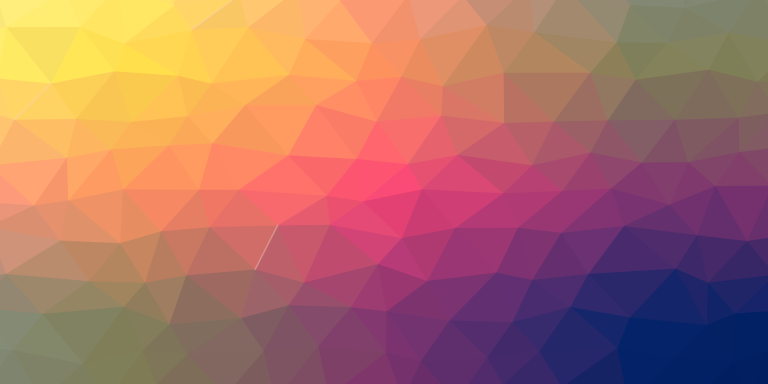
This background is drawn by a Shadertoy shader. Its source:

```glsl
// Low-poly mesh of jittered triangles shaded from yellow through pink to navy.
#define CELL vec2(0.152, 0.104)
#define ORIGIN vec2(-0.02, -0.028)
#define JITTER vec2(0.58, 0.62)
#define SHADE_VARIATION 0.05
#define SEAM_CHANCE 0.045
#define SEAM_WIDTH 0.0012
#define SEAM_OPACITY 0.4

const vec3 PALETTE[7] = vec3[7](
    vec3(1.00, 0.93, 0.50), vec3(1.00, 0.87, 0.29), vec3(1.00, 0.62, 0.37),
    vec3(0.99, 0.27, 0.46), vec3(0.52, 0.20, 0.45), vec3(0.02, 0.14, 0.41),
    vec3(0.00, 0.12, 0.38));

float hash(vec2 p) {
    return fract(sin(dot(p, vec2(127.1, 311.7))) * 43758.5453);
}

vec3 palette(float t) {
    float s = clamp(t, 0.0, 1.0) * 6.0;
    int i = min(int(s), 5);
    return mix(PALETTE[i], PALETTE[i + 1], s - float(i));
}

// Equal blend of a left-to-right and a top-to-bottom gradient
vec3 gradient(vec2 p) {
    float aspect = iResolution.x / iResolution.y;
    return 0.5 * (palette(p.x / aspect) + palette(1.0 - p.y));
}

// Jittered lattice point; odd rows are shifted by half a cell
vec2 vertex(vec2 id) {
    vec2 offset = vec2(hash(id), hash(id + 57.3)) - 0.5;
    float stagger = 0.5 * mod(id.y, 2.0);
    return ORIGIN + CELL * (id + vec2(stagger, 0.0) + JITTER * offset);
}

// Signed distance to the line ab, positive on its left
float leftOf(vec2 p, vec2 a, vec2 b) {
    vec2 e = normalize(b - a);
    return e.x * (p.y - a.y) - e.y * (p.x - a.x);
}

float segmentDistance(vec2 p, vec2 a, vec2 b) {
    vec2 e = b - a;
    return length(p - a - e * clamp(dot(p - a, e) / dot(e, e), 0.0, 1.0));
}

// Flat triangle: rgb is weighted by the coverage in alpha
vec4 facet(vec2 p, vec2 a, vec2 b, vec2 c, float seed, float pixel) {
    float inside = min(leftOf(p, a, b), min(leftOf(p, b, c), leftOf(p, c, a)));
    float coverage = smoothstep(-0.7 * pixel, 0.7 * pixel, inside);
    float shade = 1.0 + SHADE_VARIATION * (seed - 0.5);
    return vec4(gradient((a + b + c) / 3.0) * shade, 1.0) * coverage;
}

void mainImage(out vec4 fragColor, in vec2 fragCoord) {
    float pixel = 1.0 / iResolution.y;
    vec2 p = fragCoord * pixel;
    vec2 home = floor((p - ORIGIN) / CELL);
    vec4 mesh = vec4(0.0);
    float seam = 0.0;

    // Nearby cells, each split into two triangles
    for (int y = -1; y <= 1; y++) {
        for (int x = -2; x <= 1; x++) {
            vec2 id = home + vec2(x, y);
            vec2 a = vertex(id);
            vec2 b = vertex(id + vec2(1.0, 0.0));
            vec2 c = vertex(id + vec2(0.0, 1.0));
            vec2 d = vertex(id + vec2(1.0, 1.0));
            float seedA = hash(id + 13.7);
            float seedB = hash(id + 91.1);
            bool evenRow = mod(id.y, 2.0) < 0.5;

            if (evenRow) {
                mesh += facet(p, a, b, c, seedA, pixel);
                mesh += facet(p, b, d, c, seedB, pixel);
            } else {
                mesh += facet(p, a, d, c, seedA, pixel);
                mesh += facet(p, a, b, d, seedB, pixel);
            }

            // Occasional pale seam along the shared diagonal
            float gap = evenRow ? segmentDistance(p, b, c) : segmentDistance(p, a, d);
            float line = 1.0 - smoothstep(0.0, SEAM_WIDTH + pixel, gap);
            seam = max(seam, line * step(hash(id + 33.9), SEAM_CHANCE));
        }
    }

    vec3 color = mesh.a > 0.001 ? mesh.rgb / mesh.a : gradient(p);
    color = mix(color, vec3(0.95, 0.82, 0.76), SEAM_OPACITY * seam);
    fragColor = vec4(clamp(color, 0.0, 1.0), 1.0);
}
```
